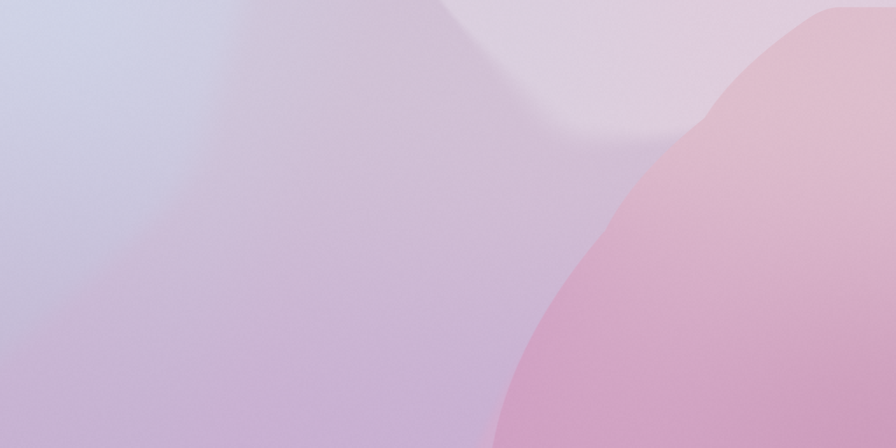
Reproduce this background procedurally as a Shadertoy shader.

```glsl
// Soft pastel hills: a misty blue-mauve slope, a pale sky and a rounded pink hill.

// Lengths are in canvas heights
const vec3 MIST_TOP     = vec3(0.812, 0.827, 0.902);
const vec3 MIST_LOW     = vec3(0.765, 0.710, 0.822);
const vec3 MAUVE_TOP    = vec3(0.815, 0.760, 0.838);
const vec3 MAUVE_LOW    = vec3(0.787, 0.688, 0.822);
const vec3 SKY_NEAR     = vec3(0.855, 0.810, 0.870);
const vec3 SKY_FAR      = vec3(0.873, 0.803, 0.862);
const vec3 PINK_TOP     = vec3(0.868, 0.745, 0.802);
const vec3 PINK_LOW     = vec3(0.818, 0.635, 0.762);
const vec3 PINK_EDGE    = vec3(0.812, 0.620, 0.765);
const vec3 SLIVER       = vec3(0.825, 0.680, 0.805);
const float HILL_TOP    = 0.984;
const float HILL_ROUND  = 0.025;
const float GRAIN       = 0.008;
const float GRAIN_CELLS = 256.0;

float hash21(vec2 p) {
    vec3 q = fract(p.xyx * vec3(0.1031, 0.1030, 0.0973));
    q += dot(q, q.yzx + 33.33);
    return fract((q.x + q.y) * q.z);
}

float smoothMin(float a, float b, float k) {
    float h = max(k - abs(a - b), 0.0) / k;
    return min(a, b) - 0.25 * h * h * k;
}

// Left outline of the pink hill: three bulges that meet in shallow notches
float hillOutline(float y) {
    float low = 1.099 + y * (0.178 + 0.70 * y);
    float m = y - 0.482;
    float middle = 1.349 + m * (0.498 + 1.49 * m);
    float t = y - 0.737;
    float high = 1.573 + t * (0.62 + 1.9 * t);
    return y < 0.482 ? low : (y < 0.737 ? middle : high);
}

// Signed depth inside the pink hill
float hillDepth(vec2 p) {
    float side = 0.75 * (p.x - hillOutline(p.y));
    return smoothMin(side, HILL_TOP - p.y, HILL_ROUND);
}

// Left shoulder of the mauve slope, bending outward towards its foot
float shoulderOutline(float y) {
    float t = y - 0.583;
    return 0.417 + smoothMin(0.28 * t, 1.1 * t, 0.08);
}

void mainImage(out vec4 fragColor, in vec2 fragCoord) {
    vec2 p = fragCoord / iResolution.y;
    p.x *= 2.0 * iResolution.y / iResolution.x;
    float aa = 1.0 / iResolution.y;

    // Blue mist at the left
    vec3 color = mix(MIST_LOW, MIST_TOP, smoothstep(-0.1, 1.1, p.y));
    color = mix(color, MAUVE_TOP, 0.25 * smoothstep(0.15, 0.5, p.x) * p.y);

    // Mauve slope with a faint second fold
    vec3 mauve = mix(MAUVE_LOW, MAUVE_TOP, smoothstep(-0.1, 0.9, p.y));
    mauve += vec3(0.012, 0.0, -0.004) * smoothstep(0.6, 1.4, p.x) * smoothstep(0.1, 0.6, p.y);
    float shoulder = p.x - shoulderOutline(p.y);
    float fold = p.x - (0.30 + 0.33 * p.y);
    float cover = 0.65 * smoothstep(-0.05, 0.07, shoulder) + 0.35 * smoothstep(-0.04, 0.25, fold);
    color = mix(color, mauve, cover);

    // Pale sky, crisp near the top and dissolving towards its lower rim
    vec3 sky = mix(SKY_NEAR, SKY_FAR, smoothstep(1.1, 1.7, p.x));
    float ridge = 0.79 * (p.x - 0.977) + 0.616 * (p.y - 1.0);
    float blur = mix(0.10, 0.012, smoothstep(0.65, 1.0, p.y));
    float rim = p.y - (0.645 + 0.13 * (p.x - 1.237));
    float rimBlur = mix(0.10, 0.045, smoothstep(1.2, 1.5, p.x));
    float skyMask = smoothstep(-0.3 * blur, blur, ridge) * smoothstep(-0.01, rimBlur, rim);
    color = mix(color, sky, skyMask);

    // Thin translucent sliver beside the foot of the hill
    float sliver = p.x - (1.055 + 0.478 * p.y);
    float sliverFade = 1.0 - smoothstep(0.12, 0.27, p.y);
    color = mix(color, SLIVER, 0.8 * sliverFade * smoothstep(-0.01, 0.025, sliver));

    // Pink hill, deeper along its lower left edge and in the lower corner
    float depth = hillDepth(p);
    vec3 pink = mix(PINK_LOW, PINK_TOP, smoothstep(-0.1, 0.85, p.y));
    float edgeShade = exp(-max(depth, 0.0) * 6.0) * (1.0 - smoothstep(0.15, 0.75, p.y));
    pink = mix(pink, PINK_EDGE, 0.65 * edgeShade);
    pink -= vec3(0.015, 0.025, 0.025) * smoothstep(0.6, 0.0, length(p - vec2(2.0, 0.0)));
    color = mix(color, pink, smoothstep(-aa, aa, depth));

    // Fine paper grain
    color += GRAIN * (hash21(floor(p * GRAIN_CELLS)) - 0.5);
    fragColor = vec4(color, 1.0);
}
```
